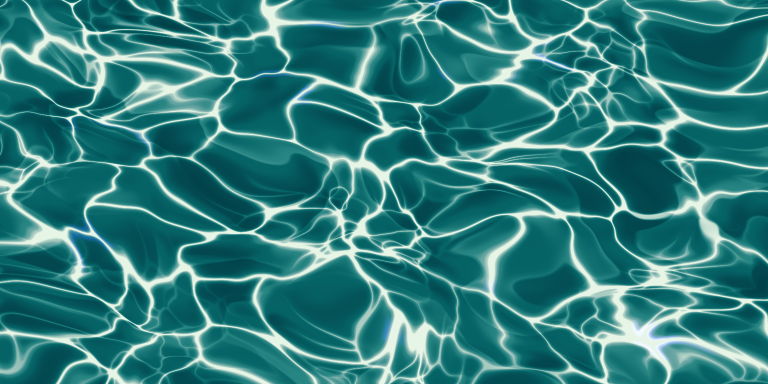
This texture is drawn by a Shadertoy shader. Its source:

```glsl
// Sunlit pool water: a net of bright caustic lines over deep teal.

const vec3 ABYSS = vec3(0.00, 0.22, 0.25);
const vec3 DEEP  = vec3(0.01, 0.28, 0.31);
const vec3 TEAL  = vec3(0.02, 0.39, 0.40);
const vec3 LAGOON = vec3(0.15, 0.52, 0.51);
const vec3 MIST  = vec3(0.41, 0.65, 0.64);
const vec3 PALE  = vec3(0.65, 0.79, 0.75);
const vec3 GLINT = vec3(0.90, 0.96, 0.90);

vec2 hash22(vec2 p) {
    vec3 h = fract(vec3(p.xyx) * vec3(0.1031, 0.1030, 0.0973));
    h += dot(h, h.yzx + 33.33);
    return fract((h.xx + h.yz) * h.zy);
}

float cornerSlope(vec2 cell, vec2 offset) {
    float angle = 6.2832 * hash22(cell + 71.0).x;
    return dot(vec2(cos(angle), sin(angle)), offset);
}

// Gradient noise, roughly -0.7 to 0.7
float gradientNoise(vec2 p) {
    vec2 i = floor(p), f = p - i;
    vec2 u = f * f * f * (f * (f * 6.0 - 15.0) + 10.0);
    vec2 e = vec2(1.0, 0.0);
    return mix(mix(cornerSlope(i, f), cornerSlope(i + e.xy, f - e.xy), u.x),
               mix(cornerSlope(i + e.yx, f - e.yx), cornerSlope(i + e.xx, f - e.xx), u.x), u.y);
}

vec2 warp(vec2 p, float frequency, float amount) {
    vec2 s = p * frequency;
    return p + amount * vec2(gradientNoise(s + 13.7), gradientNoise(s + 47.2));
}

float smoothMin(float a, float b, float k) {
    float h = max(k - abs(a - b), 0.0) / k;
    return min(a, b) - 0.25 * k * h * h;
}

// Distance to the nearest cell wall, with rounded corners
float wallDistance(vec2 p, float rounding) {
    vec2 i = floor(p), f = p - i;
    vec2 home = vec2(0.0), toHome = vec2(8.0);
    for (int y = -1; y <= 1; y++)
    for (int x = -1; x <= 1; x++) {
        vec2 cell = vec2(x, y);
        vec2 r = cell + hash22(i + cell) - f;
        if (dot(r, r) < dot(toHome, toHome)) { toHome = r; home = cell; }
    }
    float d = 1.0;
    for (int y = -2; y <= 2; y++)
    for (int x = -2; x <= 2; x++) {
        vec2 cell = home + vec2(x, y);
        vec2 r = cell + hash22(i + cell) - f;
        vec2 gap = r - toHome;
        if (dot(gap, gap) > 0.0001)
            d = smoothMin(d, dot(0.5 * (toHome + r), normalize(gap)), rounding);
    }
    return max(d, 0.0);
}

// Soft veil, crisp on one side and fading on the other
float veil(float n, float fade) {
    return smoothstep(-0.03, 0.02, n) * exp(-max(n, 0.0) / fade);
}

vec3 waterRamp(float light) {
    vec3 c = mix(ABYSS, DEEP, smoothstep(0.0, 0.16, light));
    c = mix(c, TEAL, smoothstep(0.16, 0.34, light));
    c = mix(c, LAGOON, smoothstep(0.34, 0.50, light));
    c = mix(c, MIST, smoothstep(0.50, 0.65, light));
    c = mix(c, PALE, smoothstep(0.65, 0.80, light));
    return mix(c, GLINT, smoothstep(0.80, 1.0, light));
}

vec3 water(vec2 p) {
    // Slanted, flattened water plane with wavy distortion
    vec2 plane = vec2(p.x + 0.35 * p.y, p.y * (0.9 + 0.2 * p.y)) * vec2(4.8, 7.2);
    vec2 q = warp(warp(plane, 0.6, 0.9), 2.3, 0.17);
    float swell = gradientNoise(plane * 0.45 + 5.3);
    float chop = smoothstep(0.9, 0.1, length(p * vec2(1.0, 1.6)));

    // Mottled depth and drifting veils
    float light = 0.25 + 0.28 * gradientNoise(q * 0.7 + 31.0)
                + 0.17 * gradientNoise(q * 1.9 + 8.0);
    light += 0.24 * veil(gradientNoise(q * 0.9 + 62.0), 0.12) * smoothstep(-0.35, 0.3, swell);

    // Main caustic net, its width and strength varying
    float wall = wallDistance(q, 0.10);
    float width = mix(0.016, 0.046, smoothstep(-0.35, 0.4, gradientNoise(q * 0.8 + 90.0)));
    float power = mix(0.5, 1.05, smoothstep(-0.4, 0.15, gradientNoise(q * 0.55 + 24.0)));
    light += power * exp(-wall / width) + 0.09 * exp(-wall / 0.13);

    // Finer broken net and small rings
    float fineMask = max(smoothstep(-0.05, 0.4, gradientNoise(plane * 0.5 + 17.0)), 0.8 * chop);
    float fineWall = wallDistance(warp(q * 1.7 + 40.0, 0.9, 0.6), 0.12);
    light += 0.55 * fineMask * exp(-fineWall / 0.05);
    float ring = abs(gradientNoise(q * 1.15 + 53.0) - 0.34);
    light += 0.5 * smoothstep(-0.1, 0.3, swell) * exp(-ring / 0.03);

    // Flat pale patches hanging on the net
    float sheet = gradientNoise(q * vec2(0.75, 0.5) + 77.0) - 0.6 * wall;
    float patchMask = smoothstep(0.37, 0.41, sheet);
    light = mix(light, 0.89 + 0.2 * gradientNoise(q * 2.5), patchMask);

    // Faint violet fringes beside a few lines
    float fringe = exp(-pow((wall - 0.05) / 0.025, 2.0))
                 * smoothstep(0.3, 0.45, gradientNoise(plane * 0.9 + 39.0));
    return waterRamp(light) + fringe * vec3(0.06, 0.02, 0.22);
}

void mainImage(out vec4 fragColor, in vec2 fragCoord) {
    // Four samples per pixel smooth the thin lines
    vec3 sum = vec3(0.0);
    for (int k = 0; k < 4; k++) {
        vec2 jitter = vec2(k % 2, k / 2) * 0.5 - 0.25;
        sum += water((fragCoord + jitter) / iResolution.y);
    }
    fragColor = vec4(clamp(sum * 0.25, 0.0, 1.0), 1.0);
}
```
